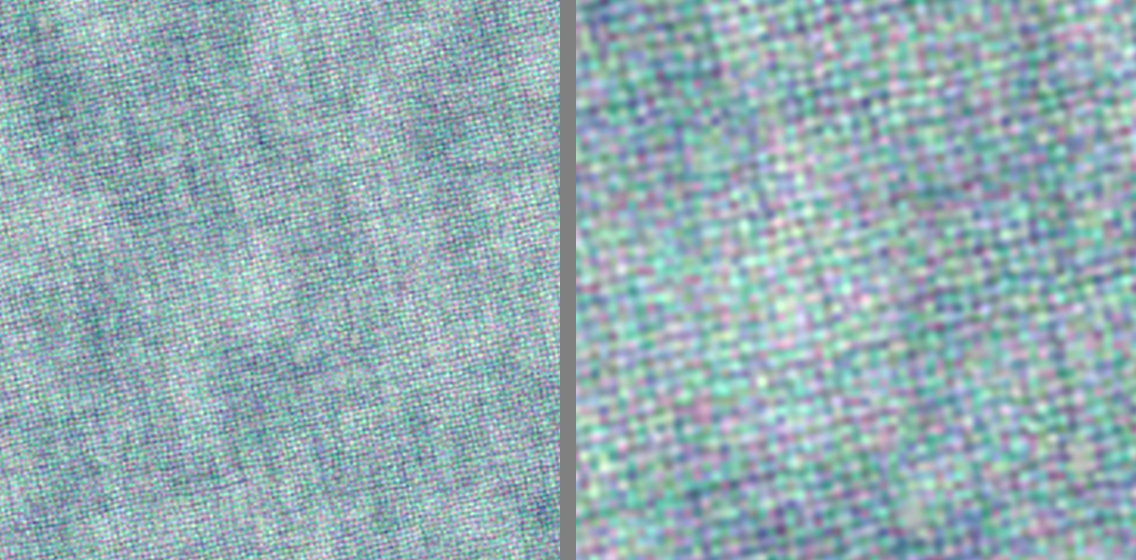
Left: the whole. Right: its middle third, enlarged.
Write a Shadertoy shader that draws this texture.

```glsl
#define THREADS vec2(92.0, 98.0)
#define TILT 0.22
#define WOBBLE 0.45
#define RELIEF 0.15
#define THREAD_WEAR 0.11
#define BLOTCH 0.22
#define GRAIN_CELLS 180.0
#define GRAIN 0.34
#define FLECK_CELLS 7.0
#define FLECK_CHANCE 0.12

const float PI = 3.14159265;
const vec3 CLOTH = vec3(0.577, 0.680, 0.703);
const vec3 FADE = vec3(1.15, 0.95, 0.75);
const vec3 FLECK = vec3(0.82, 0.85, 0.75);

// Integer hash: three values in 0..1 for each cell and layer
vec3 hash3(vec2 cell, int layer) {
    uvec3 v = uvec3(ivec3(ivec2(cell), layer)) * 1664525u + 1013904223u;
    v.x += v.y * v.z; v.y += v.z * v.x; v.z += v.x * v.y;
    v ^= v >> 16u;
    v.x += v.y * v.z; v.y += v.z * v.x; v.z += v.x * v.y;
    return vec3(v >> 8u) / 16777216.0;
}

// Smooth value noise, centred on zero
vec3 noise3(vec2 p, int layer) {
    vec2 i = floor(p), f = fract(p);
    f = f * f * (3.0 - 2.0 * f);
    vec3 low = mix(hash3(i, layer), hash3(i + vec2(1, 0), layer), f.x);
    vec3 high = mix(hash3(i + vec2(0, 1), layer), hash3(i + vec2(1, 1), layer), f.x);
    return mix(low, high, f.y) - 0.5;
}

// Plain weave: crowns of the upper thread, dark gaps between threads
float weave(vec2 t) {
    vec2 profile = cos(2.0 * PI * t);
    float crossing = sin(PI * t.x) * sin(PI * t.y);
    return -0.40 * profile.x - 0.60 * profile.y + 0.45 * crossing;
}

// Uneven brightness along single threads, in both directions
float threadWear(vec2 t) {
    float warp = noise3(vec2(t.x, t.y * 0.14), 3).x;
    float weft = noise3(vec2(t.x * 0.14, t.y), 4).x;
    return warp + weft;
}

// Worn patches, stretched a little along the warp
float blotches(vec2 p) {
    float sum = 0.0, amplitude = 0.5;
    vec2 q = p * vec2(9.0, 6.0);
    for (int k = 0; k < 4; k++) {
        sum += amplitude * noise3(q, 10 + k).x;
        q = q * 2.0 + 3.7;
        amplitude *= 0.65;
    }
    return sum;
}

// Rare pale slubs at random places
float flecks(vec2 p) {
    vec2 q = p * FLECK_CELLS, cell = floor(q);
    vec3 r = hash3(cell, 20);
    vec2 d = (q - cell - mix(vec2(0.2), vec2(0.8), r.xy)) * vec2(1.3, 0.9);
    return step(r.z, FLECK_CHANCE) * (1.0 - smoothstep(0.02, 0.11, length(d)));
}

void mainImage(out vec4 fragColor, in vec2 fragCoord) {
    vec2 uv = fragCoord / iResolution.xy;

    // Tilted cloth with gently wandering threads
    float c = cos(TILT), s = sin(TILT);
    vec2 cloth = mat2(c, -s, s, c) * (uv - 0.5);
    vec2 t = cloth * THREADS + WOBBLE * (noise3(cloth * 14.0, 1).xy
           + noise3(cloth * 45.0, 2).xy);

    // Brightness from weave, threads and wear
    float strength = 1.0 + 0.9 * noise3(cloth * 30.0, 5).x;
    float light = RELIEF * 0.6 * strength * weave(t)
                + THREAD_WEAR * threadWear(t);
    vec3 color = CLOTH + light * vec3(1.0, 0.95, 0.85);
    color += BLOTCH * blotches(cloth) * FADE;

    // Coloured grain: green to violet, warm to blue, light to dark
    vec3 grain = noise3(uv * GRAIN_CELLS, 6);
    color += GRAIN * (grain.x * vec3(-0.40, 0.75, -0.25)
           + grain.y * vec3(0.65, -0.05, -0.30)
           + grain.z * vec3(0.50));

    color = mix(color, FLECK, 0.6 * flecks(uv));
    fragColor = vec4(clamp(color, 0.0, 1.0), 1.0);
}
```
